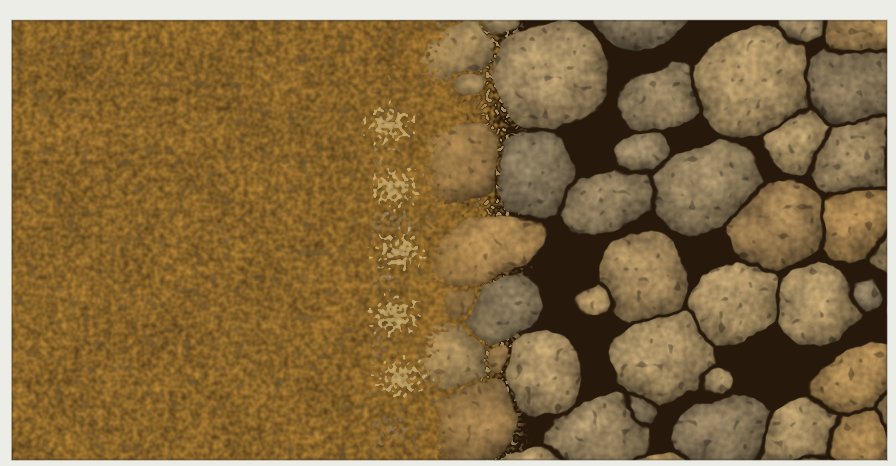
A Shadertoy shader for this texture:

```glsl
// Framed ground texture: ochre sand on the left giving way to packed tan stones on the right.

const vec2 CANVAS = vec2(1.925, 1.0);
const vec4 FRAME = vec4(0.025, 0.0125, 1.906, 0.957);  // left, bottom, right, top
const vec3 PAPER = vec3(0.93, 0.93, 0.905);
const vec3 SAND = vec3(0.53, 0.385, 0.155);
const vec3 PALE_GRAIN = vec3(0.76, 0.66, 0.43);
const vec3 GAP = vec3(0.15, 0.095, 0.04);
const vec3 TAN_STONE = vec3(0.72, 0.61, 0.42);
const vec3 GREY_STONE = vec3(0.57, 0.50, 0.38);
const vec3 OCHRE_STONE = vec3(0.73, 0.55, 0.30);
const float STONE_TILT = 0.35;
const float STONE_SQUARENESS = 2.5;
const float FILL_SPACING = 0.148;
const float JOINT = 0.0035;

// Landmark stones: centre and radii. Smaller stones fill the space between them.
const int LANDMARKS = 12;
const vec4 LANDMARK[LANDMARKS] = vec4[LANDMARKS](
    vec4(1.185, 0.84, 0.12, 0.115), vec4(1.618, 0.82, 0.125, 0.112),
    vec4(1.518, 0.595, 0.122, 0.09), vec4(1.38, 0.405, 0.092, 0.094),
    vec4(1.668, 0.515, 0.105, 0.09), vec4(1.428, 0.235, 0.108, 0.095),
    vec4(1.15, 0.625, 0.083, 0.095), vec4(1.163, 0.2, 0.083, 0.09),
    vec4(1.037, 0.463, 0.135, 0.07), vec4(1.755, 0.345, 0.09, 0.087),
    vec4(1.305, 0.567, 0.1, 0.063), vec4(0.975, 0.89, 0.093, 0.06));

struct Stone { float dist; float second; vec2 centre; vec2 radii; };

vec2 hash2(vec2 p) {
    vec3 q = fract(p.xyx * vec3(0.1031, 0.1030, 0.0973));
    q += dot(q, q.yzx + 33.33);
    return fract((q.xx + q.yz) * q.zy);
}

float cornerSlope(vec2 cell, vec2 offset) {
    float angle = 6.2832 * hash2(cell + 91.0).x;
    return dot(vec2(cos(angle), sin(angle)), offset);
}

float gradientNoise(vec2 p) {
    vec2 i = floor(p), f = fract(p), e = vec2(1, 0);
    vec2 u = f * f * f * (f * (f * 6.0 - 15.0) + 10.0);
    return mix(mix(cornerSlope(i, f), cornerSlope(i + e, f - e), u.x),
               mix(cornerSlope(i + e.yx, f - e.yx), cornerSlope(i + 1.0, f - 1.0), u.x), u.y);
}

float fbm(vec2 p) {
    float sum = 0.0, amp = 1.0;
    for (int i = 0; i < 4; i++) {
        sum += amp * gradientNoise(p);
        p = mat2(1.6, 1.2, -1.2, 1.6) * p + 7.3;
        amp *= 0.6;
    }
    return sum;
}

float stoneDistance(vec2 p, vec2 centre, vec2 radii) {
    float c = cos(STONE_TILT), s = sin(STONE_TILT);
    vec2 q = abs(mat2(c, -s, s, c) * (p - centre) / radii) + 1e-4;
    q = pow(q, vec2(STONE_SQUARENESS));
    return (pow(q.x + q.y, 1.0 / STONE_SQUARENESS) - 1.0) * min(radii.x, radii.y);
}

void addStone(inout Stone best, vec2 p, vec2 centre, vec2 radii) {
    float d = stoneDistance(p, centre, radii);
    if (d < best.dist) best = Stone(d, best.dist, centre, radii);
    else best.second = min(best.second, d);
}

// Nearest stone; fillers shrink to fit the room left by the landmarks.
Stone nearestStone(vec2 p) {
    Stone best = Stone(1.0, 1.0, vec2(0), vec2(1));
    for (int i = 0; i < LANDMARKS; i++) addStone(best, p, LANDMARK[i].xy, LANDMARK[i].zw);
    vec2 home = floor(p / FILL_SPACING);
    for (int k = 0; k < 9; k++) {
        vec2 cell = home + vec2(k % 3 - 1, k / 3 - 1);
        vec2 rnd = hash2(cell + 5.0);
        vec2 centre = (cell + 0.2 + 0.6 * rnd) * FILL_SPACING;
        float room = 1.0;
        for (int i = 0; i < LANDMARKS; i++)
            room = min(room, stoneDistance(centre, LANDMARK[i].xy, LANDMARK[i].zw));
        if (room < 0.008) continue;
        float size = clamp(room + 0.016, 0.03, 0.092);
        addStone(best, p, centre, size * vec2(1.2, 0.8 + 0.3 * rnd.y));
    }
    return best;
}

vec3 sandColour(vec2 p) {
    float grain = 0.5 * gradientNoise(p * 58.0) + 0.45 * gradientNoise(p * 105.0 + 9.0);
    vec3 c = SAND * (1.0 + 0.65 * grain + 0.13 * fbm(p * 9.0));
    float grit = smoothstep(0.22, 0.5, gradientNoise(p * 36.0 + 40.0));
    return mix(c, vec3(0.40, 0.32, 0.19), 0.55 * grit);
}

vec3 stoneColour(vec2 p, Stone s, float dome) {
    vec2 rnd = hash2(floor(s.centre * 500.0));
    vec3 c = mix(GREY_STONE, TAN_STONE, smoothstep(0.15, 0.65, rnd.x));
    c = mix(c, OCHRE_STONE, 0.65 * smoothstep(0.7, 0.95, rnd.y));
    vec2 rel = (p - s.centre) / s.radii;
    float light = 0.57 + 0.38 * dome + 0.13 * dot(rel, vec2(-0.35, 0.9));
    float mottling = 0.2 * fbm(p * 17.0 + rnd * 8.0) + 0.16 * gradientNoise(p * 75.0);
    float pits = smoothstep(0.28, 0.5, gradientNoise(p * 48.0 + rnd * 20.0));
    return c * (light + mottling) * (1.0 - 0.3 * pits);
}

void mainImage(out vec4 fragColor, in vec2 fragCoord) {
    vec2 p = fragCoord / iResolution.xy * CANVAS;
    float aa = 1.0 / iResolution.y;
    vec3 sand = sandColour(p), colour = sand;
    float grain = gradientNoise(p * 95.0 + 3.0);

    // Stones emerge from the sand towards the right
    if (p.x > 0.8) {
        vec2 warp = vec2(fbm(p * 8.0), fbm(p * 8.0 + 31.0));
        Stone s = nearestStone(p + 0.016 * warp);
        float edge = max(s.dist, 0.5 * (s.dist - s.second) + JOINT);
        float dome = sqrt(clamp(-edge / (0.55 * min(s.radii.x, s.radii.y)), 0.0, 1.0));
        float bare = smoothstep(0.86, 1.12, p.x);
        float reveal = smoothstep(-0.06, 0.06, 1.3 * bare - 0.5 + 0.45 * dome + 0.5 * grain);
        vec3 stone = mix(sand, stoneColour(p, s, dome), 0.6 + 0.4 * bare);
        colour = mix(sand, GAP, smoothstep(1.01, 1.1, p.x + 0.12 * grain));
        float crumbs = smoothstep(0.16, 0.28, grain) * smoothstep(0.07, 0.02, abs(p.x - 1.07));
        colour = mix(colour, PALE_GRAIN, 0.8 * crumbs);
        colour = mix(colour, stone, reveal * smoothstep(aa, -aa, edge));
    }

    // Pale crumbs showing in evenly spaced patches along the sand border
    float row = floor((p.y - 0.12) / 0.136);
    vec2 patchCentre = vec2(0.85 + 0.035 * (hash2(vec2(row, 4.0)).x - 0.5), 0.188 + row * 0.136);
    float patchDist = length((p - patchCentre) / vec2(0.055, 0.043));
    float crumb = smoothstep(0.0, 0.12, grain + 0.6 * (0.6 - patchDist)) * smoothstep(1.5, 1.1, patchDist);
    colour = mix(colour, PALE_GRAIN * (0.95 + 0.3 * grain), 0.8 * crumb * step(0.0, row) * step(row, 4.0));

    // Paper border with a thin dark rim
    vec2 outside = max(FRAME.xy - p, p - FRAME.zw);
    float border = max(outside.x, outside.y);
    colour *= 1.0 - 0.35 * smoothstep(-0.005, 0.0, border);
    colour = mix(colour, PAPER, smoothstep(-aa, aa, border));
    fragColor = vec4(clamp(colour, 0.0, 1.0), 1.0);
}
```
